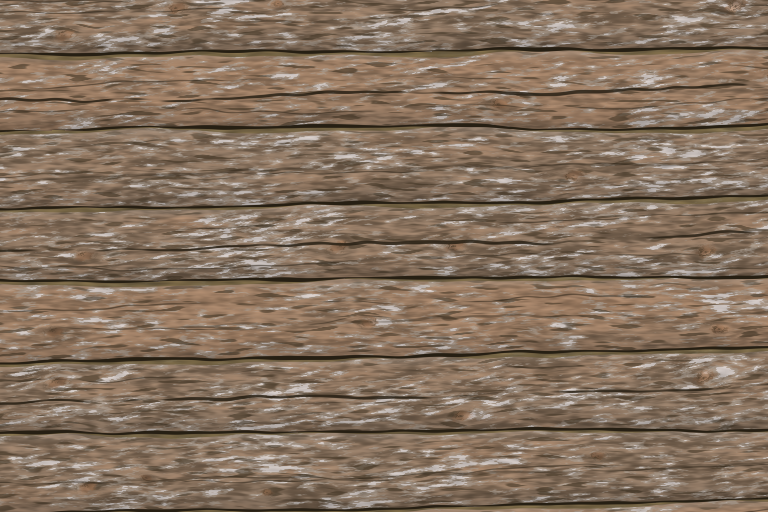
Write a WebGL 1 fragment shader that draws this texture.

```glsl
precision highp float;
// Weathered log wall: wavy horizontal timbers parted by dark, mossy seams.
// Each log gets stretched gradient-noise grain bent around scattered knots,
// broken drying cracks, warm or dull tone, and slanted flakes of silvery wood.

uniform vec2 u_resolution;

const float LOGS = 6.74;        // logs per canvas height
const float FIRST_SEAM = 0.315; // part of the top log above the canvas
const float KNOT_CELL = 0.21;

const vec3 SEAM   = vec3(0.15, 0.12, 0.075);
const vec3 MOSS   = vec3(0.42, 0.36, 0.23);
const vec3 SHADOW = vec3(0.26, 0.21, 0.145);
const vec3 UMBER  = vec3(0.43, 0.355, 0.285);
const vec3 BROWN  = vec3(0.55, 0.465, 0.39);
const vec3 AMBER  = vec3(0.665, 0.515, 0.40);
const vec3 GREY   = vec3(0.63, 0.585, 0.54);
const vec3 SILVER = vec3(0.77, 0.74, 0.73);
const vec3 RUST   = vec3(0.54, 0.39, 0.28);

vec2 hash2(vec2 p) {
  vec3 a = fract(p.xyx * vec3(0.1031, 0.1030, 0.0973));
  a += dot(a, a.yzx + 33.33);
  return fract((a.xx + a.yz) * a.zy);
}

float cornerSlope(vec2 cell, vec2 corner, vec2 f) {
  return dot(hash2(cell + corner) * 2.0 - 1.0, f - corner);
}

// Gradient noise, roughly -1 to 1
float noise(vec2 p) {
  vec2 c = floor(p), f = p - c;
  vec2 u = f * f * f * (f * (f * 6.0 - 15.0) + 10.0);
  float low = mix(cornerSlope(c, vec2(0, 0), f), cornerSlope(c, vec2(1, 0), f), u.x);
  float high = mix(cornerSlope(c, vec2(0, 1), f), cornerSlope(c, vec2(1, 1), f), u.x);
  return 1.6 * mix(low, high, u.y);
}

float fbm(vec2 p) {
  float sum = 0.0, amp = 0.5;
  for (int i = 0; i < 4; i++) {
    sum += amp * noise(p);
    p = p * 2.03 + 17.7;
    amp *= 0.62;
  }
  return sum;
}

// Soft-edged line of half-width w at distance d
float stroke(float d, float w, float blur) {
  return 1.0 - smoothstep(w - 0.5 * blur, w + 0.5 * blur, abs(d));
}

// Height of a seam, in log units: tilted and slightly wavy
float seamHeight(float seam, float x) {
  float tilt = -0.03 - 0.09 * mod(seam, 2.0) * step(2.0, seam);
  float wave = 0.05 * noise(vec2(x * 2.3, seam * 7.3 + 40.0));
  return seam + tilt * (x - 0.75) + wave + 0.025 * noise(vec2(x * 11.0, seam * 5.7 + 90.0));
}

// Knots of one log: x = grain displacement, y = core, z = dark rim
vec3 knots(vec2 p, float row) {
  vec3 sum = vec3(0.0);
  for (int i = -1; i <= 1; i++) {
    float cell = floor(p.x / KNOT_CELL) + float(i);
    vec2 place = hash2(vec2(cell + 31.0, row * 3.7 + 5.0));
    vec2 kind = hash2(vec2(cell + 73.0, row * 5.1 + 11.0));
    vec2 centre = vec2((cell + 0.15 + 0.7 * place.x) * KNOT_CELL, (0.18 + 0.64 * place.y) / LOGS);
    float size = mix(0.008, 0.016, kind.y);
    vec2 d = p - centre;
    d.y += 0.5 * d.x * (kind.y - 0.4);
    float r = length(d * vec2(0.7, 1.3)) / size;
    float ragged = r + 0.7 * fbm(d * vec2(70.0, 130.0) + cell * 9.0);
    float present = step(0.5, kind.x);
    sum.x += present * d.y * exp(-0.2 * r * r);
    sum.y += present * (1.0 - smoothstep(0.5, 1.2, ragged));
    float rings = 0.5 + 0.5 * cos(9.0 * ragged);
    sum.z += present * rings * rings * exp(-0.9 * r * r)
           * smoothstep(-0.4, 0.5, noise(d * 60.0 + cell * 3.0));
  }
  return sum;
}

// Long broken cracks: one main split and two fainter checks
float cracks(float t, float x, float row, float blur) {
  float sum = 0.0;
  for (int i = 0; i < 3; i++) {
    float k = float(i), id = row * 4.0 + k;
    float isMain = 1.0 - step(0.5, k);
    float level = mix(hash2(vec2(id, 8.0)).x * 0.7 + 0.15, 0.55, isMain);
    float path = level - 0.09 * (x - 0.75) + 0.09 * noise(vec2(x * 2.5, id + 0.37))
               + 0.03 * noise(vec2(x * 15.0, id + 0.61));
    float open = noise(vec2(x * 4.5, id + 20.4)) + 0.4 * noise(vec2(x * 21.0, id + 7.3));
    float width = mix(0.006, 0.013, isMain) * (1.0 + open);
    float strength = mix(0.5, mix(0.35, 0.85, mod(row, 2.0)), isMain);
    float extent = smoothstep(-0.2, 0.2, open + 0.15 * isMain);
    sum = max(sum, strength * extent * stroke(t - path, width, blur));
  }
  return sum;
}

vec3 wood(vec2 p, float t, float row, float blur) {
  vec3 knot = knots(vec2(p.x, t / LOGS), row);
  vec2 q = vec2(p.x, t / LOGS - 0.6 * knot.x) + vec2(row * 3.7, row * 1.9);
  q.y += 0.004 * noise(q * vec2(4.0, 13.0));

  float grain = fbm(q * vec2(8.0, 62.0));
  float fibre = noise(q * vec2(38.0, 160.0));
  float patches = fbm(q * vec2(3.0, 16.0));
  float warmth = 0.5 + 0.25 * cos((row - 1.0) * 2.094);

  // Base tone, warm areas, and silvered surface
  vec3 color = mix(UMBER, BROWN, smoothstep(-0.35, 0.25, grain + 0.25 * fibre));
  float warm = smoothstep(-0.3, 0.4, warmth - 0.5 + 0.5 * patches + 0.4 * grain - 0.15 * (t - 0.4));
  color = mix(color, AMBER, 0.6 * warm);
  float slant = mix(0.02, 0.12, hash2(vec2(row, 61.0)).x);
  vec2 s = vec2(q.x, q.y + slant * p.x);
  float flake = fbm(s * vec2(17.0, 88.0) + 50.0);
  float cluster = fbm(s * vec2(3.5, 18.0) + 80.0);
  float worn = flake + 0.65 * cluster - 0.1 * warmth + 0.15 * fibre;
  color = mix(color, GREY, 0.7 * smoothstep(-0.05, 0.2, worn));
  color = mix(color, SILVER, 0.92 * smoothstep(0.23, 0.37, worn));

  // Fibres and short dark checks
  color *= 1.0 + 0.12 * fibre + 0.08 * grain;
  float checks = smoothstep(0.3, 0.52, noise(q * vec2(17.0, 120.0) + 130.0) + 0.2 * grain);
  color = mix(color, SHADOW, 0.6 * checks);

  color = mix(color, RUST * (1.0 + 0.4 * fibre), 0.6 * min(knot.y, 1.0));
  color = mix(color, SHADOW, 0.8 * min(knot.z, 1.0));
  color = mix(color, SEAM, cracks(t, p.x, row, blur));

  // Rounded log: pale upper lip, shaded underside
  color = mix(color, GREY, 0.3 * (1.0 - smoothstep(0.03, 0.15, t)));
  return color * (1.02 - 0.15 * smoothstep(0.65, 1.0, t));
}

void main() {
  vec2 p = gl_FragCoord.xy / u_resolution.y;
  float v = (1.0 - p.y) * LOGS + FIRST_SEAM;
  float blur = 1.3 * LOGS / u_resolution.y;

  // Nearest seam decides the log; t runs from its top to its bottom
  float seam = floor(v + 0.5);
  float fromSeam = v - seamHeight(seam, p.x);
  float row = seam - 1.0 + step(0.0, fromSeam);
  float top = seamHeight(row, p.x);
  float t = (v - top) / (seamHeight(row + 1.0, p.x) - top);
  vec3 color = wood(p, t, row, blur);

  // Moss strip below each dark seam, both varying in width
  float swell = noise(vec2(p.x * 4.0, seam * 3.3 + 12.0));
  float moss = 0.04 + 0.07 * swell;
  float gap = 0.016 + 0.016 * noise(vec2(p.x * 8.0, seam * 2.7 + 55.0));
  vec3 mossColor = MOSS * (1.0 + 0.3 * noise(p * vec2(25.0, 140.0)));
  color = mix(color, mossColor, 0.85 * step(0.0, fromSeam) * stroke(fromSeam, moss, blur));
  color = mix(color, SEAM, stroke(fromSeam + 0.008, gap, blur));
  gl_FragColor = vec4(clamp(color, 0.0, 1.0), 1.0);
}
```
